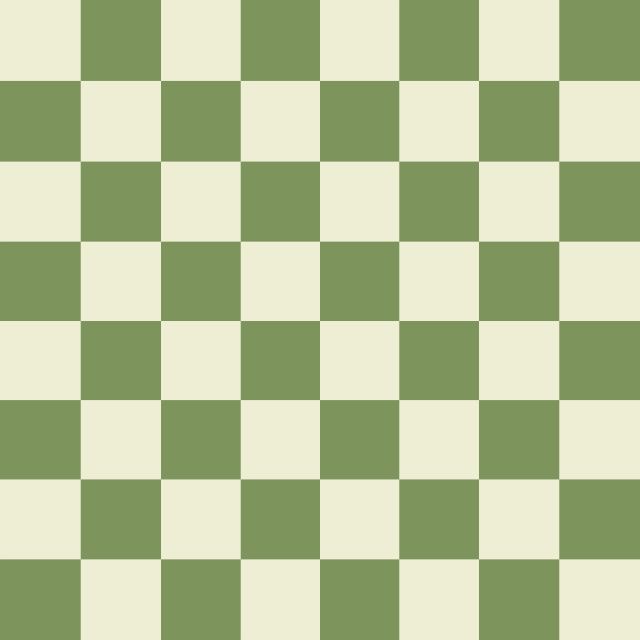
This pattern is drawn by a WebGL 2 fragment shader. Its source:

```glsl
#version 300 es
precision highp float;
// Checkerboard of eight by eight flat squares in leaf green and cream.
// Each axis gives a smoothed square wave; their product picks the colour.
// A slight periodic warp makes the outer squares a touch wider.

uniform vec2 u_resolution;
out vec4 fragColor;

const float TAU = 6.2831853;
const float SQUARES = 8.0;

// Shifts the grid lines by a tiny amount that vanishes at the borders.
vec2 unevenGrid(vec2 uv) {
    vec2 shift = vec2(0.0016, 0.0017) * sin(TAU * uv);
    shift.y -= 0.0008 * (1.0 - cos(TAU * uv.y));
    return uv - shift;
}

// Alternates between +1 and -1 per square, with edges one pixel wide.
vec2 squareWave(vec2 cell, vec2 pixel) {
    vec2 edgeDistance = 0.5 - abs(fract(cell) - 0.5);
    vec2 parity = 1.0 - 2.0 * mod(floor(cell), 2.0);
    return parity * clamp(edgeDistance / (0.5 * pixel), 0.0, 1.0);
}

void main() {
    vec2 uv = gl_FragCoord.xy / u_resolution;
    vec2 pixel = SQUARES / u_resolution;
    vec2 wave = squareWave(unevenGrid(uv) * SQUARES, pixel);

    // The lower left square is green.
    float greenAmount = 0.5 + 0.5 * wave.x * wave.y;
    vec3 cream = vec3(0.932, 0.932, 0.833);
    vec3 green = vec3(0.490, 0.580, 0.363);
    fragColor = vec4(mix(cream, green, greenAmount), 1.0);
}
```
